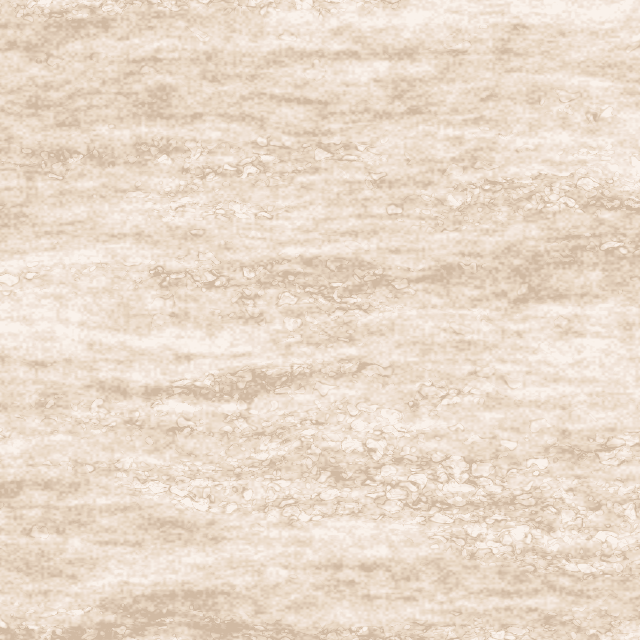
A Shadertoy shader for this texture:

```glsl
// Vein-cut travertine: warped horizontal strata of stretched noise, pale drifts,
// crinkled brown veins and chalky cellular flakes with dark rims.
// All layers add up to one tone value that is looked up in a six-colour ramp.

const vec3 UMBER = vec3(0.82, 0.73, 0.64);
const vec3 TAN   = vec3(0.87, 0.79, 0.71);
const vec3 SAND  = vec3(0.91, 0.84, 0.76);
const vec3 CREAM = vec3(0.93, 0.87, 0.81);
const vec3 IVORY = vec3(0.95, 0.90, 0.86);
const vec3 CHALK = vec3(0.98, 0.95, 0.92);

const float CONTRAST   = 1.07;
const float BRIGHTNESS = 0.10;
const float FOLD       = 0.022;  // height of the broad folds
const float RIPPLE     = 0.009;  // height of the small ripples
const vec2 BAND_FREQ   = vec2(1.1, 11.0);
const vec2 STREAK_FREQ = vec2(3.5, 38.0);
const vec2 THREAD_FREQ = vec2(11.0, 125.0);
const vec2 MOTTLE_FREQ = vec2(42.0, 75.0);
const vec2 GRAIN_FREQ  = vec2(210.0, 260.0);
const vec2 ZONE_FREQ   = vec2(2.2, 13.0);
const vec2 VEIN_FREQ   = vec2(11.0, 38.0);
const vec2 FLAKE_FREQ  = vec2(30.0, 62.0);
const vec2 CRUMB_FREQ  = vec2(72.0, 115.0);

vec2 hash2(vec2 p) {
    vec3 q = fract(p.xyx * vec3(0.1031, 0.1030, 0.0973));
    q += dot(q, q.yzx + 33.33);
    return fract((q.xx + q.yz) * q.zy);
}

// Value noise in -1..1
float noise(vec2 p) {
    vec2 i = floor(p), f = fract(p);
    f = f * f * (3.0 - 2.0 * f);
    float low  = mix(hash2(i).x, hash2(i + vec2(1, 0)).x, f.x);
    float high = mix(hash2(i + vec2(0, 1)).x, hash2(i + vec2(1, 1)).x, f.x);
    return 2.0 * mix(low, high, f.y) - 1.0;
}

float fbm(vec2 p) {
    float sum = 0.0, gain = 0.533;
    for (int k = 0; k < 4; k++) {
        sum += gain * noise(p);
        p = p * 2.03 + vec2(17.3, 41.7);
        gain *= 0.5;
    }
    return sum;
}

// Cellular flakes: x = pale fill, y = dark rim; amount is the share of cells used
vec2 flakes(vec2 p, float amount) {
    vec2 cell = floor(p), id = cell;
    float nearest = 9.0, second = 9.0;
    for (int y = -1; y <= 1; y++)
    for (int x = -1; x <= 1; x++) {
        vec2 c = cell + vec2(x, y);
        float d = length(c + 0.1 + 0.8 * hash2(c) - p);
        if (d < nearest) { second = nearest; nearest = d; id = c; }
        else second = min(second, d);
    }
    vec2 rnd = hash2(id + 71.0);
    float inside = min(mix(0.2, 0.62, rnd.y) - nearest, second - nearest);
    float used = smoothstep(0.0, 0.12, amount - rnd.x);
    float fill = smoothstep(-0.02, 0.14, inside);
    float rim = smoothstep(-0.22, -0.02, inside) * (1.0 - fill);
    return used * vec2(fill * mix(0.5, 1.0, rnd.x / 0.6), rim);
}

// Thin line along the zero contour of a field
float contour(float field, float width) {
    return 1.0 - smoothstep(0.2 * width, width, abs(field));
}

vec3 stoneColour(float tone) {
    vec3 c = mix(UMBER, TAN, clamp((tone + 1.80) / 0.75, 0.0, 1.0));
    c = mix(c, SAND,  clamp((tone + 1.05) / 0.62, 0.0, 1.0));
    c = mix(c, CREAM, clamp((tone + 0.43) / 0.60, 0.0, 1.0));
    c = mix(c, IVORY, clamp((tone - 0.17) / 0.67, 0.0, 1.0));
    return mix(c, CHALK, clamp((tone - 0.84) / 0.91, 0.0, 1.0));
}

void mainImage(out vec4 fragColor, in vec2 fragCoord) {
    vec2 uv = fragCoord / iResolution.y;

    // Folded bedding planes
    vec2 p = uv;
    p.y += FOLD * fbm(uv * vec2(3.5, 7.0) + 5.0);
    p.y += RIPPLE * fbm(uv * vec2(15.0, 24.0) + 31.0);

    // Strata from broad to fine
    float tone = BRIGHTNESS + 0.25 * cos(7.0 * (uv.y - 0.33));
    tone += 1.4 * fbm(p * BAND_FREQ + 3.0);
    tone += 1.5 * fbm(p * STREAK_FREQ + 57.0);
    tone += 0.6 * noise(p * THREAD_FREQ + 13.0);
    tone += 1.3 * fbm(p * MOTTLE_FREQ + 91.0);
    tone += 0.8 * noise(uv * GRAIN_FREQ);

    // Pale drifts and porous brown zones
    float drift = smoothstep(0.18, 0.55, fbm(p * vec2(1.6, 15.0) + 120.0));
    float porous = smoothstep(-0.02, 0.4, fbm(p * ZONE_FREQ + 210.0));
    tone += 0.9 * drift - 0.45 * porous;

    // Crinkled veins
    float vein = contour(fbm(p * VEIN_FREQ + 160.0), 0.045);
    float crinkle = contour(fbm(p * VEIN_FREQ * 2.3 + 260.0), 0.06);
    tone -= vein * (0.25 + 0.6 * porous) + 0.7 * crinkle * porous;

    // Chalky flakes and crumbs with ragged outlines
    vec2 ragged = vec2(noise(uv * 85.0 + 7.0), noise(uv * 85.0 + 47.0));
    vec2 flake = flakes(p * FLAKE_FREQ + 0.35 * ragged, 0.08 + 0.42 * porous);
    vec2 crumb = flakes(p * CRUMB_FREQ + 0.45 * ragged, 0.05 + 0.5 * porous);
    tone += 1.7 * flake.x - 1.1 * flake.y;
    tone += 1.2 * crumb.x - 0.7 * crumb.y;

    fragColor = vec4(stoneColour(CONTRAST * tone), 1.0);
}
```
